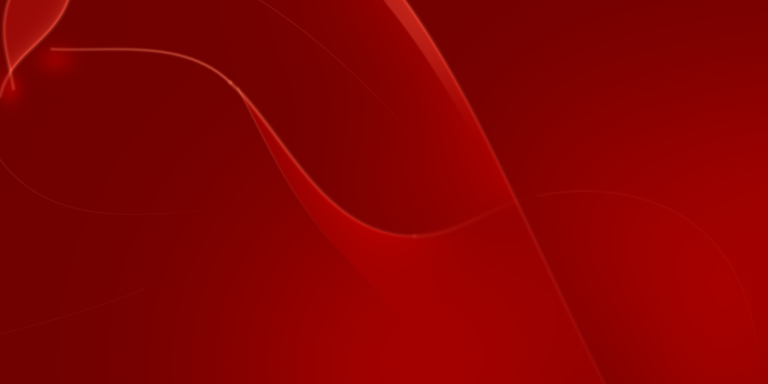
This background is drawn by a Shadertoy shader. Its source:

```glsl
// Deep red silk: soft glows split by flowing folds with fine pink rims.
// Each fold is a cubic Bezier; its signed distance separates the shaded
// regions and its curve parameter fades the highlights along the fold.

const vec3 RED = vec3(1.0, 0.006, 0.0);
const vec3 PINK = vec3(0.34, 0.30, 0.22);
const int STEPS = 24;

vec2 bezier(vec2 a, vec2 b, vec2 c, vec2 d, float t) {
    float s = 1.0 - t;
    return s*s*s*a + 3.0*s*s*t*b + 3.0*s*t*t*c + t*t*t*d;
}

// x: signed distance (positive to the left of travel), y: parameter
vec2 fold(vec2 p, vec2 a, vec2 b, vec2 c, vec2 d) {
    vec2 best = vec2(1e3, 0.0), from = a;
    for (int i = 1; i <= STEPS; i++) {
        vec2 to = bezier(a, b, c, d, float(i) / float(STEPS));
        vec2 along = to - from, rel = p - from;
        float h = clamp(dot(rel, along) / dot(along, along), 0.0, 1.0);
        float dist = length(rel - along * h);
        float side = along.x * rel.y - along.y * rel.x;
        if (dist < abs(best.x))
            best = vec2(side < 0.0 ? -dist : dist, (float(i - 1) + h) / float(STEPS));
        from = to;
    }
    return best;
}

vec2 nearer(vec2 a, vec2 b) { return abs(a.x) < abs(b.x) ? a : b; }

float glow(vec2 p, vec2 center, vec2 size) {
    vec2 q = (p - center) / size;
    return exp(-dot(q, q));
}

float rim(float dist, float width) {
    float q = dist / max(width, 0.8 / iResolution.y);
    return exp(-q * q);
}

float positiveSide(float dist, float softness) {
    float w = max(softness, 1.0 / iResolution.y);
    return smoothstep(-w, w, dist);
}

void mainImage(out vec4 fragColor, in vec2 fragCoord) {
    vec2 p = fragCoord / iResolution.y;
    p.x *= 2.0 * iResolution.y / iResolution.x;

    // Main wave, from the upper left shelf to the right lobe
    vec2 shelf = fold(p, vec2(0.135, 0.872), vec2(0.30, 0.865), vec2(0.48, 0.90), vec2(0.60, 0.785));
    vec2 slope = fold(p, vec2(0.60, 0.785), vec2(0.74, 0.66), vec2(0.84, 0.385), vec2(1.08, 0.385));
    vec2 rise = fold(p, vec2(1.08, 0.385), vec2(1.20, 0.385), vec2(1.28, 0.47), vec2(1.40, 0.49));
    vec2 lobe = fold(p, vec2(1.40, 0.49), vec2(1.60, 0.53), vec2(1.92, 0.49), vec2(1.97, 0.10));
    float wave = nearer(nearer(shelf, slope), rise).x;

    // Long diagonal fold and the inner edge of the wave's ribbon
    vec2 diagonal = fold(p, vec2(1.04, 1.02), vec2(1.24, 0.75), vec2(1.36, 0.42), vec2(1.58, -0.01));
    vec2 inner = fold(p, vec2(0.62, 0.77), vec2(0.69, 0.64), vec2(0.75, 0.49), vec2(0.89, 0.34));

    // Shading of the three large regions
    float sheen = exp(-abs(diagonal.x) / 0.16);
    float ribbon = positiveSide(inner.x, 0.006) * smoothstep(0.60, 0.66, p.x)
                 * (1.0 - smoothstep(0.9, 1.3, p.x));
    float below = 0.435 + 0.20 * glow(p, vec2(1.10, 0.05), vec2(0.55, 0.55))
                + 0.15 * ribbon * exp(-abs(wave) / 0.09) + 0.05 * sheen;
    float above = 0.435 + 0.19 * sheen + 0.06 * glow(p, vec2(1.10, 0.48), vec2(0.28, 0.25));
    float right = 0.445 + 0.17 * glow(p, vec2(2.05, 0.42), vec2(0.55, 0.45))
                + 0.09 * glow(p, vec2(1.88, 0.0), vec2(0.25, 0.28))
                + 0.05 * glow(p, vec2(1.50, 0.42), vec2(0.30, 0.40))
                + 0.02 * positiveSide(-lobe.x, 0.02) * glow(p, vec2(1.75, 0.30), vec2(0.25));
    float crossing = 0.003 + 0.06 * smoothstep(1.0, 1.35, p.x);
    float red = mix(below, above, positiveSide(wave, crossing));
    red = mix(red, right, positiveSide(diagonal.x, 0.004));

    // Small warm glows at the left
    red += 0.15 * glow(p, vec2(0.145, 0.845), vec2(0.045, 0.035));
    red += 0.18 * glow(p, vec2(0.025, 0.77), vec2(0.03, 0.04));

    // Bright rims of the main folds
    float shine = 0.85 * rim(shelf.x, 0.004) * (0.6 + 0.4 * shelf.y);
    shine += 0.75 * rim(slope.x, 0.005) * (1.0 - 0.75 * slope.y);
    shine += 0.20 * rim(rise.x, 0.006) * (1.0 - rise.y);
    shine += 0.10 * rim(lobe.x, 0.003) * (1.0 - 0.6 * lobe.y);
    shine += 0.35 * rim(inner.x, 0.003) * (1.0 - inner.y);
    shine += 0.40 * rim(diagonal.x, 0.005) * (1.0 - 0.8 * diagonal.y);

    // Pale band tapering down the diagonal
    float bandWidth = 0.045 * (1.0 - diagonal.y);
    float band = positiveSide(diagonal.x + bandWidth, 0.004) * positiveSide(-diagonal.x, 0.003);
    shine += 0.42 * band * (1.0 - smoothstep(0.05, 0.45, diagonal.y));

    // Twisted ribbon in the upper left corner
    vec2 twistA = fold(p, vec2(0.03, 1.02), vec2(-0.01, 0.92), vec2(0.02, 0.86), vec2(0.035, 0.77));
    vec2 twistB = fold(p, vec2(0.185, 1.02), vec2(0.15, 0.89), vec2(0.03, 0.87), vec2(0.0, 0.75));
    float twist = positiveSide(twistA.x, 0.002) * positiveSide(-twistB.x, 0.002) * step(0.75, p.y);
    red += 0.13 * twist;
    shine += twist * (0.10 + 0.35 * exp(-abs(twistB.x) / 0.018));
    shine += 0.45 * (rim(twistA.x, 0.005) + rim(twistB.x, 0.005));

    // Faint hairline folds
    vec2 hairTop = fold(p, vec2(0.66, 1.01), vec2(0.84, 0.90), vec2(1.0, 0.74), vec2(1.12, 0.59));
    vec2 hairLeft = fold(p, vec2(0.0, 0.585), vec2(0.13, 0.41), vec2(0.35, 0.43), vec2(0.64, 0.465));
    vec2 hairLow = fold(p, vec2(0.0, 0.13), vec2(0.12, 0.16), vec2(0.26, 0.20), vec2(0.38, 0.25));
    shine += 0.22 * rim(hairTop.x, 0.002) * (1.0 - hairTop.y);
    shine += 0.20 * rim(hairLeft.x, 0.002) * (1.0 - hairLeft.y);
    shine += 0.07 * rim(hairLow.x, 0.002);

    fragColor = vec4(clamp(RED * red + PINK * min(shine, 1.0), 0.0, 1.0), 1.0);
}
```
